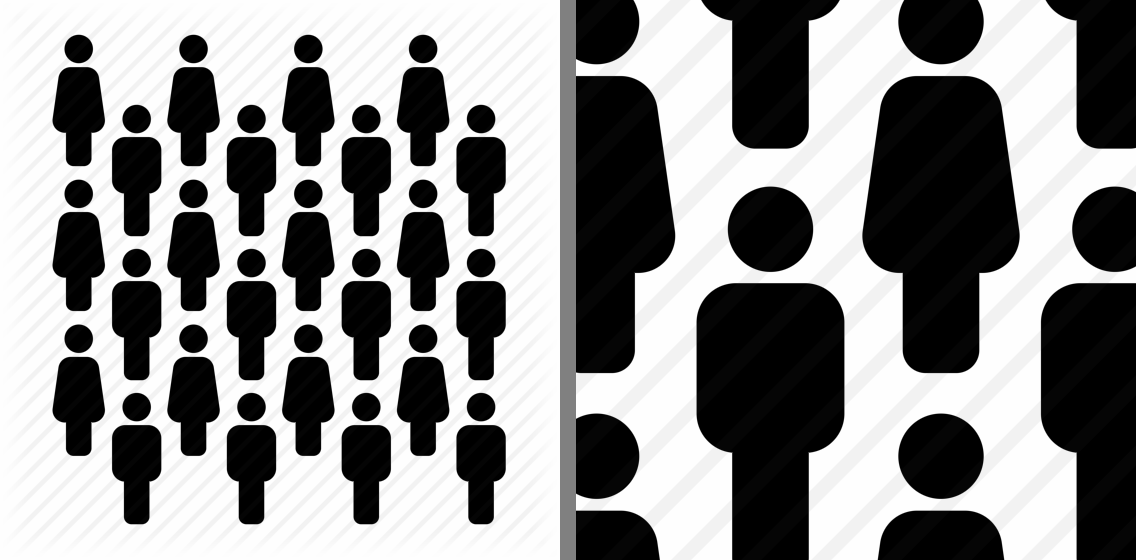
Left, the full canvas; right, a detail of the centre.
Reproduce this pattern procedurally as a Shadertoy shader.

```glsl
const vec2 GRID_COUNT = vec2(4.0, 3.0);

// Lattices: center of the lower left figure and spacing
const vec2 DRESS_ORIGIN = vec2(0.1406, 0.3031);
const vec2 DRESS_PITCH = vec2(0.2050, 0.2587);
const vec2 SHIRT_ORIGIN = vec2(0.2441, 0.1810);
const vec2 SHIRT_PITCH = vec2(0.2050, 0.2572);

// Figure parts, measured from the figure center
const float HEAD_Y = 0.0920;
const float HEAD_RADIUS = 0.0254;
const vec2 LEGS_CENTER = vec2(0.0, -0.0586);
const vec2 LEGS_HALF = vec2(0.0228, 0.0586);
const float LEGS_ROUND = 0.0137;
const vec2 SHIRT_CENTER = vec2(0.0, 0.0094);
const vec2 SHIRT_HALF = vec2(0.0440, 0.0505);
const float SHIRT_ROUND = 0.0234;
const float DRESS_Y = 0.0010;
const float DRESS_HEM = 0.0247;
const float DRESS_SHOULDER = 0.0143;
const float DRESS_HALF_HEIGHT = 0.0365;
const float DRESS_ROUND = 0.0221;

// Faint diagonal stripes
const float STRIPE_PERIOD = 0.0417;
const float STRIPE_WIDTH = 0.0120;
const float STRIPE_OPACITY = 0.065;
const float EDGE_FADE = 0.06;
const vec3 STRIPE_COLOR = vec3(0.30);
const vec3 PAPER = vec3(0.995);
const vec3 INK = vec3(0.0);

float roundedBox(vec2 p, vec2 halfSize, float radius) {
    vec2 q = abs(p) - halfSize + radius;
    return length(max(q, 0.0)) + min(max(q.x, q.y), 0.0) - radius;
}

float trapezoid(vec2 p, float bottom, float top, float halfHeight) {
    vec2 corner = vec2(top, halfHeight);
    vec2 side = vec2(top - bottom, 2.0 * halfHeight);
    p.x = abs(p.x);
    vec2 toCap = vec2(p.x - min(p.x, p.y < 0.0 ? bottom : top), abs(p.y) - halfHeight);
    float t = clamp(dot(corner - p, side) / dot(side, side), 0.0, 1.0);
    vec2 toSide = p - corner + side * t;
    float inside = (toSide.x < 0.0 && toCap.y < 0.0) ? -1.0 : 1.0;
    return inside * sqrt(min(dot(toCap, toCap), dot(toSide, toSide)));
}

// Position relative to the nearest figure of a bounded lattice
vec2 latticeLocal(vec2 p, vec2 origin, vec2 pitch) {
    vec2 cell = clamp(round((p - origin) / pitch), vec2(0.0), GRID_COUNT - 1.0);
    return p - origin - cell * pitch;
}

float headAndLegs(vec2 p) {
    float head = length(p - vec2(0.0, HEAD_Y)) - HEAD_RADIUS;
    return min(head, roundedBox(p - LEGS_CENTER, LEGS_HALF, LEGS_ROUND));
}

float dressFigure(vec2 p) {
    float dress = trapezoid(p - vec2(0.0, DRESS_Y), DRESS_HEM, DRESS_SHOULDER, DRESS_HALF_HEIGHT);
    return min(headAndLegs(p), dress - DRESS_ROUND);
}

float shirtFigure(vec2 p) {
    float shirt = roundedBox(p - SHIRT_CENTER, SHIRT_HALF, SHIRT_ROUND);
    return min(headAndLegs(p), shirt);
}

// Stripe coverage, fading out toward the canvas border
float stripes(vec2 p, float pixel) {
    float offset = abs(fract((p.x - p.y) / STRIPE_PERIOD) - 0.5) * STRIPE_PERIOD;
    float line = 1.0 - smoothstep(-pixel, pixel, offset - 0.5 * STRIPE_WIDTH);
    vec2 border = 0.5 - abs(p - 0.5);
    return line * smoothstep(0.0, EDGE_FADE, min(border.x, border.y));
}

void mainImage(out vec4 fragColor, in vec2 fragCoord) {
    float pixel = 1.0 / min(iResolution.x, iResolution.y);
    vec2 p = (fragCoord - 0.5 * iResolution.xy) * pixel + 0.5;

    // Two interleaved crowds
    float crowd = min(dressFigure(latticeLocal(p, DRESS_ORIGIN, DRESS_PITCH)),
                      shirtFigure(latticeLocal(p, SHIRT_ORIGIN, SHIRT_PITCH)));
    float ink = 1.0 - smoothstep(-0.75 * pixel, 0.75 * pixel, crowd);

    vec3 color = mix(PAPER, INK, ink);
    color = mix(color, STRIPE_COLOR, STRIPE_OPACITY * stripes(p, pixel));
    fragColor = vec4(color, 1.0);
}
```
